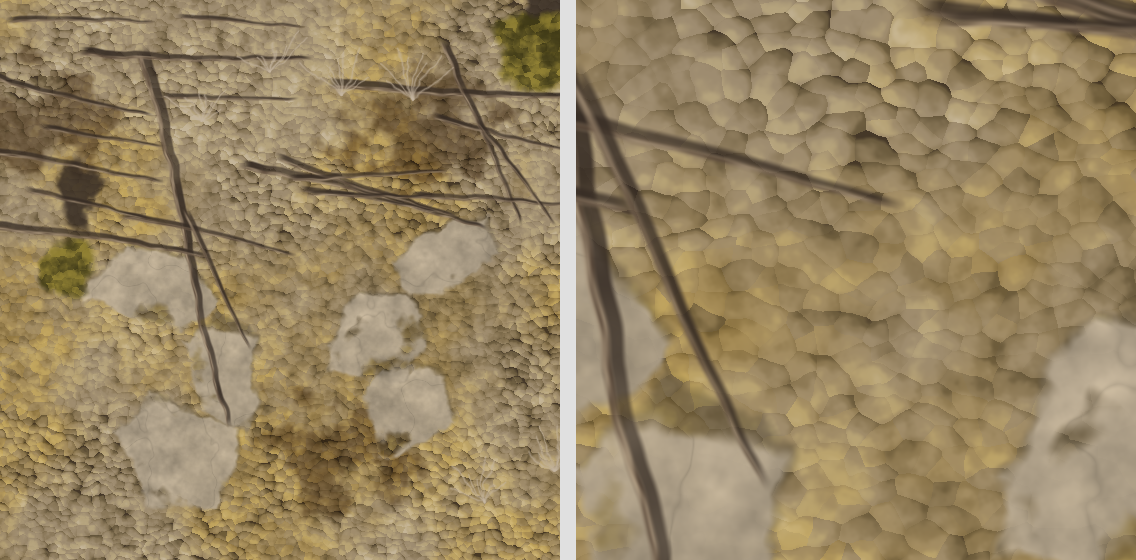
Left, the full canvas; right, a detail of the centre.
Write a WebGL 2 fragment shader that draws this texture.

```glsl
#version 300 es
precision highp float;
// Dry hillside from above: leaf litter, pale slabs, fallen trunks, dead twigs and shrubs.
#define SOFT 0.0022
#define LITTER_SCALE 72.0
#define GRAIN 0.42
#define SLABS 6
#define SLAB_SIZE 0.083
#define LOGS 22
#define TWIG_BUSHES 6
#define TWIGS 8
#define LIGHT vec2(0.5, 0.86)
#define SHADOW vec3(0.21, 0.17, 0.14)
uniform vec2 u_resolution;
out vec4 fragColor;

float hash(vec2 p) {
  vec3 q = fract(p.xyx * vec3(0.1031, 0.1030, 0.0973));
  q += dot(q, q.yzx + 33.33);
  return fract((q.x + q.y) * q.z);
}
float noise(vec2 p) {
  vec2 i = floor(p), f = fract(p);
  f = f * f * (3.0 - 2.0 * f);
  return mix(mix(hash(i), hash(i + vec2(1, 0)), f.x),
             mix(hash(i + vec2(0, 1)), hash(i + vec2(1, 1)), f.x), f.y);
}
float fbm(vec2 p) {
  float sum = 0.0, amp = 0.533;
  for (int i = 0; i < 4; i++) {
    sum += amp * noise(p);
    p = mat2(1.6, 1.2, -1.2, 1.6) * p + 7.3;
    amp *= 0.5;
  }
  return sum;
}
float inside(float d, float soft) { return 1.0 - smoothstep(-soft, soft, d); }

// Nearest leaf: x distance, y random tone, z lit side
vec3 leaf(vec2 p) {
  vec2 cell = floor(p), f = fract(p);
  vec3 nearest = vec3(8.0, 0.0, 0.0);
  for (int j = -1; j <= 1; j++)
    for (int i = -1; i <= 1; i++) {
      vec2 o = vec2(i, j), id = cell + o;
      vec2 d = o + vec2(hash(id), hash(id + 51.7)) - f;
      if (length(d) < nearest.x) nearest = vec3(length(d), hash(id + 17.3), dot(d, LIGHT));
    }
  return nearest;
}
vec3 earthRamp(float t) {
  vec3 c = mix(vec3(0.27, 0.22, 0.16), vec3(0.42, 0.36, 0.25), smoothstep(-0.05, 0.15, t));
  c = mix(c, vec3(0.54, 0.47, 0.35), smoothstep(0.15, 0.34, t));
  c = mix(c, vec3(0.62, 0.55, 0.44), smoothstep(0.32, 0.52, t));
  c = mix(c, vec3(0.71, 0.64, 0.49), smoothstep(0.52, 0.72, t));
  return mix(c, vec3(0.77, 0.71, 0.60), smoothstep(0.72, 0.95, t));
}
float slab(vec2 p, float seed) {
  float d = -1.0;
  for (int k = 0; k < 6; k++) {
    float a = 1.047 * float(k) + 0.7 * hash(vec2(seed, k));
    d = max(d, dot(p, vec2(cos(a), sin(a))) - SLAB_SIZE * (0.55 + 0.7 * hash(vec2(k, seed + 9.0))));
  }
  return d;
}
float segment(vec2 p, vec2 a, vec2 b) {
  vec2 ab = b - a;
  return length(p - a - ab * clamp(dot(p - a, ab) / dot(ab, ab), 0.0, 1.0));
}
void drawLog(inout vec3 c, vec2 p, float angle, float reach, float width, float seed) {
  vec2 dir = vec2(cos(angle), sin(angle));
  float u = dot(p, dir), v = dot(p, vec2(-dir.y, dir.x));
  v += 0.008 * sin(u * 8.0 + seed) + 0.005 * (noise(vec2(u * 38.0, seed)) - 0.5);
  float w = width * mix(1.0, 0.4, clamp(0.5 + 0.5 * u / reach, 0.0, 1.0));
  float ends = inside(abs(u) - reach, 0.012);
  float worn = noise(vec2(u * 25.0, seed + 4.0));
  c = mix(c, SHADOW, ends * inside(abs(v - 0.8 * w) - 1.15 * w, SOFT) * (0.6 + 0.35 * worn));
  vec3 bark = mix(vec3(0.36, 0.29, 0.23), vec3(0.66, 0.58, 0.48), noise(vec2(u * 60.0, v * 350.0 + seed)));
  c = mix(c, bark, ends * inside(abs(v + 0.4 * w) - 0.55 * w, SOFT) * 0.85);
}

void main() {
  vec2 p = gl_FragCoord.xy / u_resolution.y;
  vec2 warp = vec2(fbm(p * 22.0), fbm(p * 22.0 + 40.0)) - 0.5;
  float broad = fbm(p * 5.0 + 3.0), fine = fbm(p * 48.0), speck = noise(p * 150.0);

  // Ground and leaf litter
  vec3 l = leaf((p + warp * 0.02) * LITTER_SCALE * vec2(0.85, 1.1));
  float rough = mix(0.45, 1.1, smoothstep(0.35, 0.6, fbm(p * 6.0 + 20.0)));
  float tone = 0.54 + 0.45 * (broad - 0.5) + 0.65 * (fine - 0.5) + 0.1 * (speck - 0.5);
  tone += GRAIN * rough * (0.8 * (l.y - 0.5) + 0.75 * l.z - 0.5 * smoothstep(0.4, 0.85, l.x));
  vec3 c = earthRamp(tone);
  float dry = smoothstep(0.42, 0.66, fbm(p * 4.5 + 11.0) + 0.16 * (0.5 - p.y));
  c *= mix(vec3(1.0), vec3(1.06, 1.0, 0.73), dry * (0.4 + 0.6 * l.y));

  // Brown litter patches
  for (int i = 0; i < 3; i++) {
    float n = float(i), k = n * (n - 1.0);
    vec2 q = p - vec2(fract(0.77 + 0.29 * n + 0.125 * k), 0.77 - 0.29 * k);
    float cover = inside(length(q * vec2(0.9, 1.1)) - 0.085 + 0.3 * (fbm(p * 20.0 + 8.0) - 0.5), 0.035);
    c = mix(c, c * vec3(0.66, 0.6, 0.52), cover * (0.65 + 0.35 * speck));
  }

  // Pale slabs with worn rims
  for (int i = 0; i < SLABS; i++) {
    float n = float(i);
    vec2 q = p - vec2(fract(0.32 + 0.48 * n) - 0.12 * sin(2.4 * n), 0.2 + 0.07 * n) + warp * 0.045;
    float d = slab(q, n + 2.0);
    float cover = inside(d, 0.005) * smoothstep(0.22, 0.38, fbm(p * 14.0 + n) - 6.0 * min(d + 0.02, 0.0));
    c *= 1.0 - 0.25 * inside(slab(q - LIGHT * 0.006, n + 2.0), 0.006);
    float stone = 0.95 + 0.3 * (fbm(p * 17.0 + n * 5.0) - 0.5) + 0.22 * (fine - 0.5) + 0.05 * (speck - 0.5);
    float crack = inside(abs(fbm(p * 9.0 + n * 3.0) - 0.5) - 0.003, 0.012);
    c = mix(c, vec3(0.74, 0.68, 0.585) * stone * (1.0 - 0.12 * crack), cover * 0.93);
  }

  // Shrubs and their cast shadows
  for (int i = 0; i < 2; i++) {
    vec2 q = p - vec2(0.12, 0.52) - float(i) * vec2(0.84, 0.39) + warp * 0.06;
    float size = 0.05 + 0.025 * float(i);
    vec2 s = q - vec2(0.018, 0.13);
    c = mix(c, SHADOW, 0.85 * inside(length(s * vec2(1.5, 0.75)) - size, 0.012));
    vec3 green = mix(vec3(0.25, 0.23, 0.08), vec3(0.55, 0.49, 0.18), smoothstep(0.25, 0.75, fine * 0.7 + l.y * 0.3));
    c = mix(c, green, 0.92 * inside(length(q) - size, 0.012));
  }

  // Fallen trunks: some steep, some gathered in a bundle
  for (int i = 0; i < LOGS; i++) {
    float n = float(i), r = hash(vec2(n, 5.0));
    bool steep = i % 6 == 0;
    vec2 at = fract(vec2(0.33, 0.5) + n * vec2(0.7549, 0.5698));
    at.y = 0.55 + 0.45 * at.y - (steep ? 0.2 : 0.0);
    if (i % 4 == 3) at = mix(at, vec2(0.66, 0.65), 0.85);
    float angle = steep ? -1.33 + 0.02 * n : -0.14 + 0.3 * (r - 0.5);
    drawLog(c, p - at, angle, 0.06 + 0.28 / (1.0 + 0.25 * n), 0.0024 + 0.0056 / (1.0 + 0.2 * n), n * 3.7);
  }

  // Bleached dead twigs fanning upward
  for (int i = 0; i < TWIG_BUSHES; i++) {
    float n = float(i);
    vec2 root = vec2(0.36 + 0.125 * n, (i > 3 ? 0.06 : 0.78) + 0.1 * hash(vec2(n, 31.0)));
    for (int k = 0; k < TWIGS; k++) {
      float a = 0.5 + 2.2 * (float(k) + hash(vec2(k, n))) / float(TWIGS);
      vec2 tip = root + (0.035 + 0.06 * hash(vec2(n, k + 60))) * vec2(cos(a), sin(a));
      float d = segment(p + warp * 0.025, root, tip);
      c = mix(c, vec3(0.77, 0.71, 0.63), 0.65 * inside(d - 0.0012, SOFT));
    }
  }
  fragColor = vec4(clamp(c, 0.0, 1.0), 1.0);
}
```
